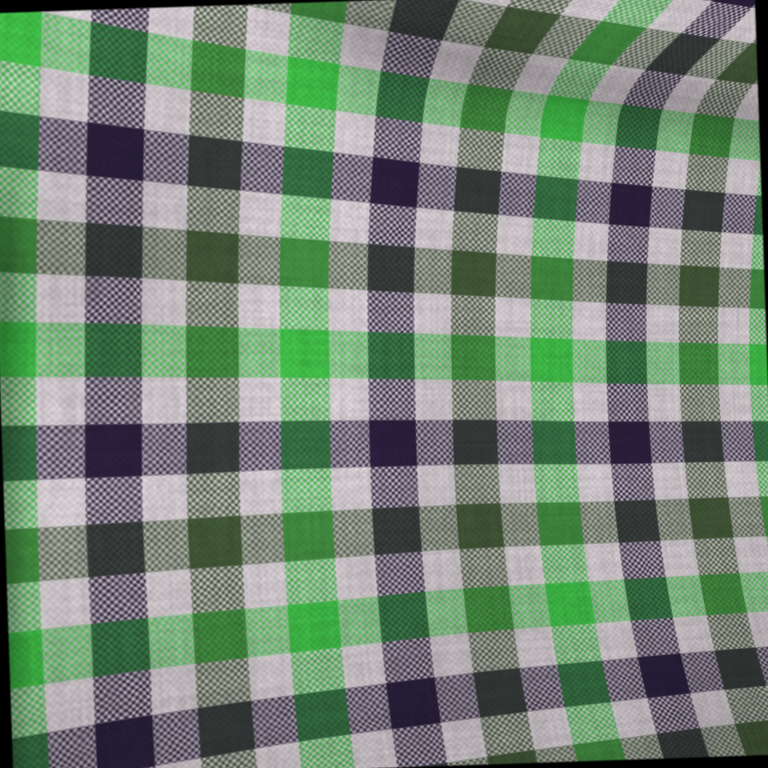
Reproduce this texture procedurally as a Shadertoy shader.

```glsl
// Woven gingham cloth with green, purple and olive stripes, softly bent by folds.

float hash(vec2 p) {
    vec3 q = fract(vec3(p.xyx) * 0.1031);
    q += dot(q, q.yzx + 33.33);
    return fract((q.x + q.y) * q.z);
}

float noise(vec2 p) {
    vec2 i = floor(p), f = fract(p);
    f = f * f * (3.0 - 2.0 * f);
    return mix(mix(hash(i), hash(i + vec2(1, 0)), f.x),
               mix(hash(i + vec2(0, 1)), hash(i + vec2(1, 1)), f.x), f.y);
}

// Yarn colour across one thread direction; a stripe is centred on each integer
vec3 yarnColor(float t, float width) {
    float index = floor(t + 0.5);
    float kind = mod(index, 3.0);
    vec3 dye = kind < 0.5 ? vec3(0.24, 0.71, 0.27)
             : kind < 1.5 ? vec3(0.16, 0.12, 0.23)
                          : vec3(0.25, 0.33, 0.21);
    float edge = max(fwidth(t), 0.015);
    float stripe = 1.0 - smoothstep(-edge, edge, abs(t - index) - 0.5 * width);
    return mix(vec3(0.80, 0.77, 0.79), dye, stripe);
}

// Cloth coordinates: one unit per stripe, rows fanning out and columns bowing
vec2 clothCoords(vec2 p) {
    float dy = p.y - 0.57;
    float bow = (0.05 + 0.25 * p.x * p.x) * dy * dy
              + 0.10 * smoothstep(0.84, 1.04, p.y) * smoothstep(0.35, 0.95, p.x);
    float x = p.x - bow + 0.003 * (noise(p * 6.0) - 0.5);
    float pitch = 0.1367 - 0.052 * p.x + 0.013 * p.x * p.x;
    float y = 0.547 - 0.023 * p.x - p.y + 0.004 * (noise(p * 5.0 + 9.0) - 0.5);
    return vec2(-0.05 + x * (6.8 + 2.25 * x), y / pitch);
}

void mainImage(out vec4 fragColor, in vec2 fragCoord) {
    vec2 p = fragCoord / iResolution.xy;
    vec2 cloth = clothCoords(p);
    vec2 thread = cloth * 27.0;
    vec3 warp = yarnColor(cloth.x, 0.55);
    vec3 weft = yarnColor(cloth.y, 0.53);

    // Plain weave with irregular yarns, softened when too fine
    vec2 wobble = vec2(noise(thread * 0.35), noise(thread * 0.35 + 70.0)) - 0.5;
    vec2 ripple = sin(3.14159 * (thread + 0.5 * wobble));
    vec2 footprint = fwidth(thread);
    float detail = 1.0 - smoothstep(0.5, 1.6, max(footprint.x, footprint.y));
    detail *= 0.65 + 0.35 * noise(thread * 0.25 + 20.0);

    // Dyed yarns crossing each other blend more evenly than dyed over pale
    float pale = smoothstep(0.35, 0.7, max(warp.r, weft.r));
    float over = ripple.x * ripple.y;
    vec3 color = mix(warp, weft, 0.5 + 0.5 * mix(0.3, 0.88, pale) * detail * over);

    // Yarn relief, uneven threads and fibre grain
    color *= 0.99 + 0.05 * detail * over;
    color *= 0.90 + 0.07 * noise(thread * vec2(1.0, 0.06))
                  + 0.07 * noise(thread * vec2(0.06, 1.0) + 40.0)
                  + 0.06 * noise(thread * 0.9 + 11.0);

    // Fold shadows and soft uneven light
    float fold = (p.y - 0.95 + 0.2 * (p.x - 0.45)) / 0.045;
    float shade = 0.94 + 0.10 * noise(p * vec2(5.0, 3.0) + 3.0);
    shade *= 1.0 - 0.20 * exp(-fold * fold) * smoothstep(0.3, 0.5, p.x);
    shade *= 1.0 - 0.28 * (1.0 - smoothstep(0.0, 0.05, p.x)) * (1.0 - smoothstep(0.6, 0.9, p.y));
    shade *= 1.0 - 0.10 * (1.0 - smoothstep(0.0, 0.4, p.y)) - 0.05 * smoothstep(0.7, 1.0, p.x);
    color *= shade;

    // Slightly turned cloth border on black
    vec2 c = p - 0.5;
    vec2 turned = abs(vec2(c.x + 0.034 * c.y, c.y - 0.034 * c.x));
    float border = max(turned.x, turned.y) - 0.5;
    color *= 1.0 - smoothstep(-0.002, 0.002, border);

    fragColor = vec4(color, 1.0);
}
```
